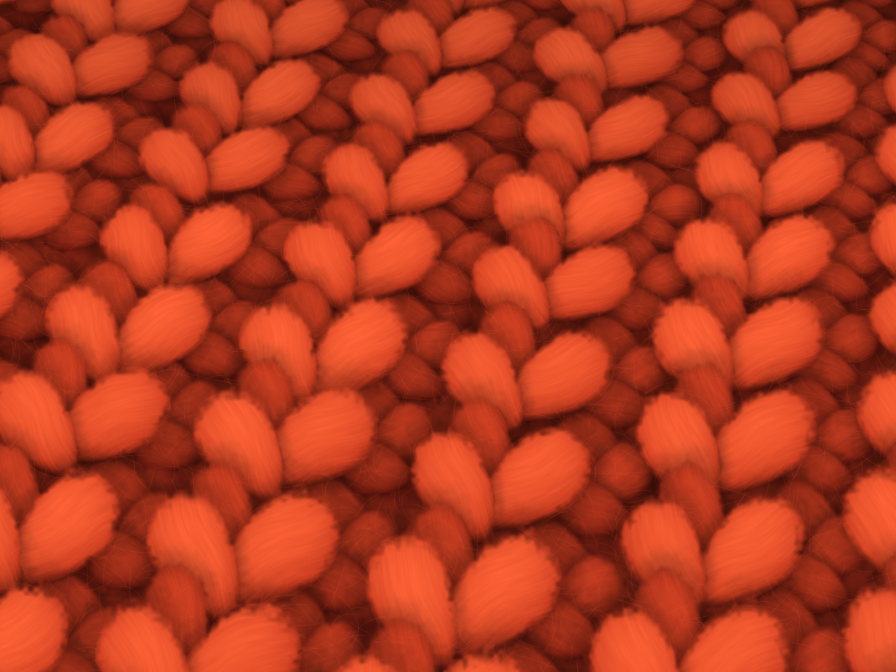
This texture is drawn by a WebGL 1 fragment shader. Its source:

```glsl
precision highp float;
// Chunky orange ribbed knit: leaning columns of V stitches receding upward, with fuzzy wool.
uniform vec2 u_resolution;

const vec3 DEEP = vec3(0.28, 0.045, 0.03);
const vec3 RUST = vec3(0.80, 0.243, 0.128);
const vec3 GLOW = vec3(1.0, 0.385, 0.21);
const float COLUMN_X = 0.929;       // middle column at the top edge
const float COLUMN_LEAN = -0.277;   // its drift per unit downward
const float COLUMN_WIDTH = 0.249;   // column spacing at the top edge
const float WIDENING = 0.114;       // spacing gained per unit downward
const float ROW_START = 23.09;
const float ROW_SCALE = 6.054;      // rows per unit of inverse spacing
const float ROW_HEIGHT = 0.43;      // row pitch in column widths
const float TAPER = 0.32;           // how much tufts narrow toward the V point
const float STREAKS = 0.15;
const float HAIR_WIDTH = 0.0016;
const float HAIR_STRENGTH = 0.09;

float hash(vec2 p) {
  return fract(sin(dot(p, vec2(127.1, 311.7))) * 4375.85);
}

float noise(vec2 p) {
  vec2 i = floor(p), f = fract(p);
  f = f * f * (3.0 - 2.0 * f);
  return mix(mix(hash(i), hash(i + vec2(1.0, 0.0)), f.x),
             mix(hash(i + vec2(0.0, 1.0)), hash(i + vec2(1.0, 1.0)), f.x), f.y);
}

mat2 turn(float a) {
  return mat2(cos(a), -sin(a), sin(a), cos(a));
}

vec3 wool(float light) {
  float t = clamp(light, 0.0, 1.0);
  return mix(mix(DEEP, RUST, min(t * 2.0, 1.0)), GLOW, max(t * 2.0 - 1.0, 0.0));
}

// Paints one egg-shaped tuft, fat toward its angle, with a soft contact shadow.
vec3 tuft(vec3 base, vec2 q, vec2 centre, float angle, vec2 radii, float tone, float seed, float fuzz) {
  vec2 d = turn(angle) * (q - centre);
  vec2 e = d / radii;
  e.y /= 1.0 + TAPER * clamp(e.x, -1.0, 1.0);
  float r = length(e);
  if (r > 1.6) return base;
  float rim = r + fuzz;
  float dome = sqrt(max(1.0 - r * r, 0.0));
  float up = (e * turn(angle)).y;
  float bend = d.y + 0.16 * d.x + 0.015 * sin(d.x * 14.0 + seed * 6.0);
  float fibre = 0.6 * noise(vec2(d.x * 9.0 + seed * 31.0, bend * 70.0))
              + 0.4 * noise(vec2(d.x * 16.0, bend * 150.0 + seed * 17.0)) - 0.5;
  float light = (0.23 + 0.58 * dome + 0.23 * up + STREAKS * fibre) * tone;
  base *= 1.0 - 0.22 * smoothstep(1.55, 0.9, rim);
  return mix(base, wool(light), smoothstep(1.1, 0.82, rim));
}

// Sparse curved hairs, one per cell in each turned layer.
float hairs(vec2 p, float pixel) {
  float sum = 0.0;
  for (int i = 0; i < 8; i++) {
    float layer = float(i);
    float freq = 8.0 + 1.7 * layer;
    vec2 g = turn(layer * 0.9) * p * freq + layer * 3.7;
    vec2 id = floor(g);
    vec2 u = turn(hash(id + layer) * 6.28) * (fract(g) - 0.5);
    float arc = u.y + (hash(id + 5.3) - 0.5) * (2.4 * u.x * u.x - 0.3);
    float width = max(HAIR_WIDTH, pixel) * freq;
    sum += smoothstep(width, 0.0, abs(arc)) * smoothstep(0.48, 0.2, length(u));
  }
  return sum;
}

void main() {
  float pixel = 1.0 / u_resolution.y;
  vec2 p = gl_FragCoord.xy * pixel;
  float down = 1.0 - p.y;

  // Perspective: column and row coordinates of the fabric.
  float spacing = COLUMN_WIDTH + WIDENING * down;
  float across = (p.x - COLUMN_X - COLUMN_LEAN * down) / spacing;
  float rows = ROW_START - ROW_SCALE / spacing;
  float pitch = spacing / (ROW_SCALE * WIDENING);
  float fuzz = 0.12 * (noise(p * 42.0) - 0.5) + 0.12 * (noise(p * 130.0) - 0.5);
  vec3 color = wool(0.12 + 0.20 * noise(p * 30.0));

  // Pass 0 lays the recessed purl loops, pass 1 the raised V stitches.
  for (int pass = 0; pass < 2; pass++) {
    for (int c = -1; c <= 1; c++) {
      float column = floor(across + 0.5) + float(c);
      float phase = 0.25 - 0.38 * cos(2.3 * column);
      float lean = COLUMN_LEAN + WIDENING * column;
      for (int j = -1; j <= 1; j++) {
        float row = floor(rows - phase + 0.5) + float(j);
        float below = rows - phase - row;
        vec2 q = vec2(across - column + lean * below * pitch, -below * ROW_HEIGHT);
        vec2 id = vec2(column, row) + 40.0;
        float a = hash(id), b = hash(id + 9.1);
        q += 0.05 * (vec2(a, b) - 0.5);
        float twist = 0.26 * (b - 0.5);
        float size = 0.96 + 0.10 * a;
        if (pass == 0) {
          color = tuft(color, q, vec2(0.46, 0.17), 2.6 + twist, vec2(0.19, 0.12), 0.45, a, fuzz);
          color = tuft(color, q, vec2(0.56, 0.05), 0.5 - twist, vec2(0.18, 0.11), 0.53, b, fuzz);
          color = tuft(color, q, vec2(0.45, -0.08), 2.9 - twist, vec2(0.17, 0.11), 0.48, a + b, fuzz);
        } else {
          color = tuft(color, q, vec2(-0.04, 0.19), 2.1 + twist, vec2(0.21, 0.13), 0.60, b, fuzz);
          color = tuft(color, q, vec2(0.18, 0.03), 0.58 + twist, vec2(0.30, 0.168) * size, 1.02 + 0.12 * b, a, fuzz);
          color = tuft(color, q, vec2(-0.16, 0.01), 2.15 - twist, vec2(0.26, 0.162) * size, 1.02 + 0.12 * a, b, fuzz);
        }
      }
    }
  }

  // Loose fuzz, then softer light toward the far edge.
  color = mix(color, GLOW * 0.92, min(hairs(p, pixel) * HAIR_STRENGTH, 0.3));
  color *= mix(1.0, 0.87, smoothstep(0.65, 1.0, p.y));
  gl_FragColor = vec4(color, 1.0);
}
```
